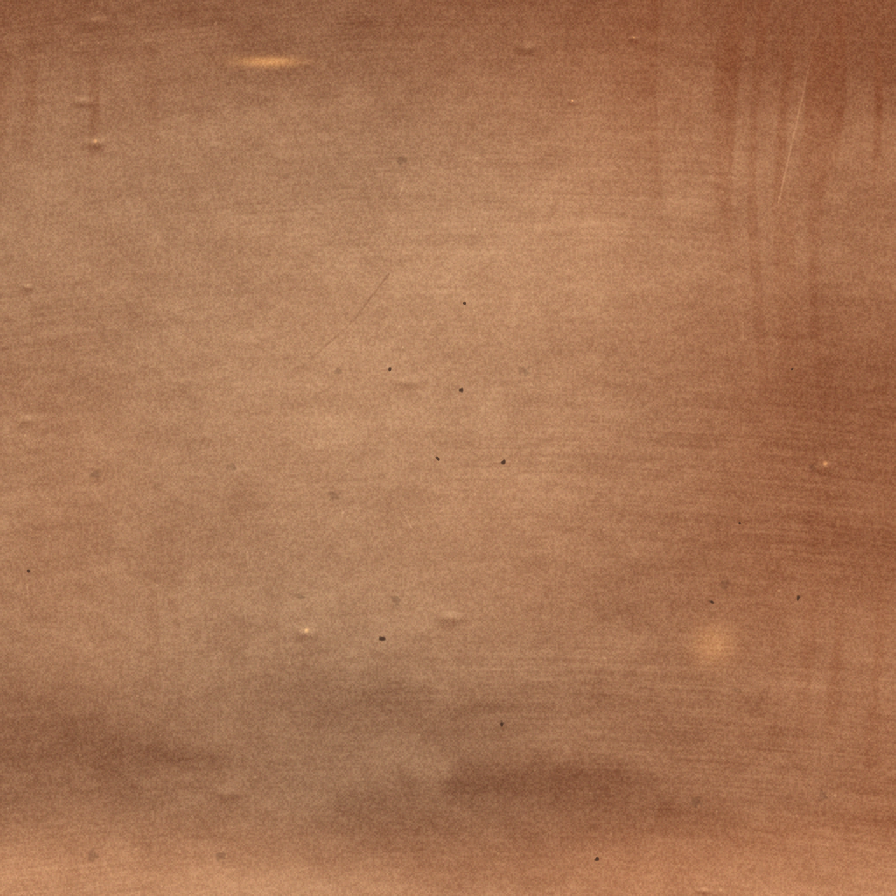
A WebGL 1 fragment shader for this texture:

```glsl
precision highp float;
// Weathered copper sheet: broad tarnish clouds, arched horizontal brushing,
// vertical drip stains, small dents, scratches, specks and fine grain.
// A scalar tone picks dark to light copper; a warmth value shifts grey to red.
uniform vec2 u_resolution;

const vec3 DARK_COPPER  = vec3(0.555, 0.362, 0.252);
const vec3 LIGHT_COPPER = vec3(0.745, 0.547, 0.402);
const vec3 WARM_SHIFT   = vec3(0.014, -0.011, -0.017);
const vec3 GOLD_GLINT   = vec3(0.260, 0.200, 0.100);
const vec3 SPECK_COLOR  = vec3(0.240, 0.160, 0.120);
const float BASE_TONE = 0.48;
const float CONTRAST  = 1.22;
const float CLOUDS    = 0.15;
const float BANDS     = 0.20;
const float MOTTLE    = 0.15;
const float BRUSHING  = 0.16;
const float GRAIN     = 0.64;
const float TINT      = 0.018;
const float DRIPS     = 0.20;
const float DENTS     = 0.65;

float hash(vec2 p) {
  vec3 q = fract(p.xyx * vec3(0.1031, 0.1030, 0.0973));
  q += dot(q, q.yzx + 33.33);
  return fract((q.x + q.y) * q.z);
}
vec2 hash2(vec2 p) { return vec2(hash(p), hash(p + 71.7)); }

// Smooth lattice noise, 0 to 1
float noise(vec2 p) {
  vec2 i = floor(p), f = fract(p);
  f = f * f * (3.0 - 2.0 * f);
  return mix(mix(hash(i), hash(i + vec2(1, 0)), f.x),
             mix(hash(i + vec2(0, 1)), hash(i + vec2(1, 1)), f.x), f.y);
}

// Layered, turned and warped sines, about -1 to 1
float waves(vec2 p) {
  float sum = 0.0, amp = 0.5;
  for (int i = 0; i < 5; i++) {
    p = mat2(0.8, 0.6, -0.6, 0.8) * p * 1.7 + 1.3;
    sum += amp * sin(p.x + 1.5 * sin(p.y));
    amp *= 0.58;
  }
  return sum;
}

float blob(vec2 p, vec2 center, vec2 radius) {
  vec2 d = (p - center) / radius;
  return exp(-dot(d, d));
}

float segment(vec2 p, vec2 a, vec2 b, float width) {
  vec2 pa = p - a, ba = b - a;
  float h = clamp(dot(pa, ba) / dot(ba, ba), 0.0, 1.0);
  return (1.0 - smoothstep(0.0, width, length(pa - ba * h))) * (1.0 - 0.7 * h);
}

// Cellular specks: a share of the cells holds one ragged dot
float specks(vec2 p, float cells, float share, float radius) {
  vec2 id = floor(p * cells), f = fract(p * cells);
  vec2 d = (f - 0.25 - 0.5 * hash2(id + 5.0)) / cells;
  float r = radius * (0.5 + 0.6 * hash(id + 9.0));
  float ragged = length(d) + r * (noise(p * 300.0) - 0.5);
  return step(hash(id + 2.0), share) * (1.0 - smoothstep(r * 0.3, r * 1.2, ragged));
}

// Broad light and tarnish over the sheet
float sheetTone(vec2 p, vec2 w) {
  float t = BASE_TONE;
  t += 0.38 * blob(w, vec2(0.48, 0.63), vec2(0.31, 0.29));
  t += 0.16 * blob(w, vec2(0.45, 0.35), vec2(0.36, 0.12));
  t -= 0.42 * smoothstep(0.84, 1.0, w.y);
  t -= 0.24 * blob(w, vec2(1.0, 0.62), vec2(0.26, 0.48));
  t -= 0.46 * blob(w, vec2(0.13, 0.15), vec2(0.18, 0.065));
  t -= 0.18 * smoothstep(0.0, 0.02, w.y - 0.13) * blob(w, vec2(0.22, 0.15), vec2(0.06, 0.04));
  float hump = w.y - 0.175 + 2.0 * (w.x - 0.56) * (w.x - 0.56) + 0.03 * (noise(w * 24.0) - 0.5);
  t -= 0.38 * (1.0 - smoothstep(-0.03, 0.012, hump)) * smoothstep(0.05, 0.13, p.y);
  t -= 0.22 * blob(w, vec2(0.47, 0.22), vec2(0.11, 0.025));
  return t + 0.40 * (1.0 - smoothstep(0.0, 0.08, w.y));
}

// Vertical runs, kept to the upper corners and the lower right
float drips(vec2 p) {
  float x = p.x + 0.008 * sin(p.y * 11.0 + p.x * 14.0);
  float run = smoothstep(0.50, 0.72, noise(vec2(x * 72.0, p.y * 4.5)));
  run *= 0.65 + 0.5 * noise(p * vec2(60.0, 30.0));
  float zone = smoothstep(0.66, 0.78, p.x) * smoothstep(0.38, 0.95, p.y);
  zone += blob(p, vec2(0.08, 0.88), vec2(0.09, 0.06));
  zone += 0.9 * blob(p, vec2(0.95, 0.27), vec2(0.07, 0.13));
  zone += 0.45 * blob(p, vec2(0.18, 0.30), vec2(0.06, 0.07));
  return run * zone;
}

void main() {
  vec2 p = gl_FragCoord.xy / u_resolution;
  vec2 warped = p + 0.03 * vec2(waves(p * 3.0), waves(p * 3.0 + 17.0));
  float row = p.y + 0.13 * (p.x - 0.55) * (p.x - 0.55);

  // Clouds, soft bands, mottling and brushed lines
  float tone = sheetTone(p, warped) + CLOUDS * waves(p * vec2(2.6, 3.6) + 4.0);
  tone += BANDS * (noise(vec2(warped.x * 3.0, row * 15.0) + 3.0) - 0.5);
  tone += MOTTLE * (noise(warped * vec2(22.0, 40.0)) + noise(warped * vec2(50.0, 95.0)) - 1.0);
  float patchy = smoothstep(0.4, 0.8, noise(vec2(p.x * 3.0, row * 9.0) + 40.0));
  float lines = noise(vec2(p.x * 9.0, row * 280.0)) + noise(vec2(p.x * 18.0, row * 450.0)) - 1.0;
  tone += BRUSHING * lines * (0.4 + 0.6 * patchy);
  float stain = drips(p);
  tone -= DRIPS * stain;

  // Dents: a lit spot beside a smeared shadow
  float glint = 0.0;
  for (int i = 0; i < 14; i++) {
    vec2 id = vec2(float(i) * 3.7 + 1.0, 8.0);
    vec2 c = hash2(id);
    float r = mix(0.003, 0.008, hash(id + 4.0));
    float lit = blob(p, c, vec2(1.4, 0.7) * r);
    tone += DENTS * (0.6 * lit - 0.55 * blob(p, c - vec2(0.3, 1.2) * r, vec2(2.0, 0.9) * r));
    glint += 0.9 * step(0.65, hash(id + 6.0)) * blob(p, c, vec2(0.35 * r));
  }

  // Crease, long scratch and scattered short scratches
  tone -= 0.35 * segment(warped, vec2(0.43, 0.71), vec2(0.31, 0.60), 0.003);
  tone += 0.40 * segment(p, vec2(0.868, 0.77), vec2(0.92, 1.0), 0.0022);
  for (int i = 0; i < 7; i++) {
    vec2 a = hash2(vec2(float(i) * 5.3, 31.0));
    vec2 reach = 0.05 * (hash2(vec2(float(i) * 2.9, 57.0)) - 0.5);
    tone += 0.28 * segment(p, a, a + reach, 0.002);
  }
  tone = clamp(0.5 + CONTRAST * (tone - 0.5), -0.1, 1.15);

  // Fine grain and pale dust
  vec2 cell = floor(p * 512.0);
  float grain = 0.5 * noise(p * 340.0) + 0.5 * hash(cell) - 0.5;
  tone += GRAIN * grain + 0.35 * specks(p, 48.0, 0.15, 0.0017);

  // Tone and warmth to colour
  float warmth = mix(-0.5, 0.6, smoothstep(0.2, 0.9, warped.x));
  warmth += 0.7 * smoothstep(0.75, 1.0, p.y) + 1.2 * (1.0 - smoothstep(0.02, 0.12, p.y));
  warmth += 0.5 * stain + 0.6 * waves(p * 2.2 + 9.0) - 0.7 * blob(p, vec2(0.4, 0.22), vec2(0.4, 0.12));
  vec3 color = mix(DARK_COPPER, LIGHT_COPPER, tone);
  color += WARM_SHIFT * clamp(warmth, -1.3, 1.4);
  color += TINT * (vec3(hash(cell + 13.0), hash(cell + 29.0), hash(cell + 47.0)) - 0.5);

  // Golden glints and dark pits
  glint += blob(p, vec2(0.30, 0.931), vec2(0.035, 0.006));
  glint += 0.45 * blob(warped, vec2(0.81, 0.26), vec2(0.022, 0.022));
  color += GOLD_GLINT * min(glint, 1.2);
  float pits = 0.8 * specks(p, 13.0, 0.08, 0.0030) + 0.2 * specks(p + 0.37, 9.0, 0.10, 0.007);
  color = mix(color, SPECK_COLOR, min(pits, 1.0));
  gl_FragColor = vec4(color, 1.0);
}
```
